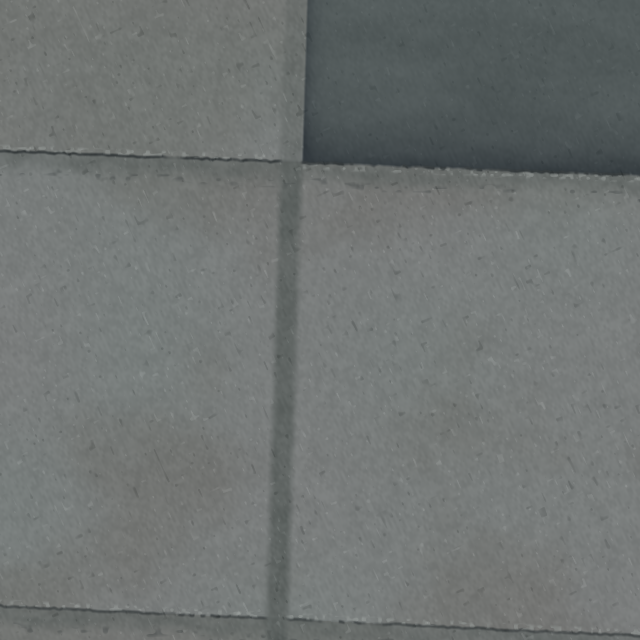
This texture is drawn by a three.js fragment shader. Its source:

```glsl
varying vec2 vUv;

// Layout of the slabs
const float ROW_PITCH = 0.711;
const float ROW_START = 0.053;
const float SLOPE_LOW = 0.047;
const float SLOPE_HIGH = 0.035;
const float JOINT_X = 0.432;
const float JOINT_LEAN = 0.031;
const float JOINT_HALF = 0.0165;
const float CRACK_HALF = 0.0022;
const float BAND_DEPTH = 0.026;

// Wear
const float GRAIN = 0.038;
const float MOTTLE = 0.034;
const float TINT = 0.012;

const vec3 SLAB_WARM = vec3(0.447, 0.457, 0.447);
const vec3 SLAB_COOL = vec3(0.472, 0.489, 0.485);
const vec3 JOINT_COLOR = vec3(0.365, 0.386, 0.378);
const vec3 CRACK_COLOR = vec3(0.20, 0.22, 0.225);
const vec3 DARK_SLAB = vec3(0.328, 0.360, 0.360);
const vec3 DARK_EDGE = vec3(0.185, 0.212, 0.230);
const vec3 CHIP_COLOR = vec3(0.58, 0.60, 0.59);

float hash(vec2 p) {
  vec3 q = fract(vec3(p.xyx) * 0.1031);
  q += dot(q, q.yzx + 33.33);
  return fract((q.x + q.y) * q.z);
}

float noise(vec2 p) {
  vec2 i = floor(p);
  vec2 f = fract(p);
  f = f * f * (3.0 - 2.0 * f);
  return mix(mix(hash(i), hash(i + vec2(1.0, 0.0)), f.x),
             mix(hash(i + vec2(0.0, 1.0)), hash(i + vec2(1.0, 1.0)), f.x), f.y);
}

float fbm(vec2 p) {
  float sum = 0.0;
  float amp = 0.5;
  for (int i = 0; i < 4; i++) {
    sum += amp * noise(p);
    p = p * 2.03 + 17.3;
    amp *= 0.5;
  }
  return sum / 0.9375;
}

float band(float d, float halfWidth, float blur) {
  return 1.0 - smoothstep(halfWidth - blur, halfWidth + blur, abs(d));
}

void main() {
  vec2 uv = vUv;

  // Slab coordinates: signed distances from the nearest row line and the joint
  float slope = mix(SLOPE_LOW, SLOPE_HIGH, uv.y);
  float rowPos = (uv.y - ROW_START + slope * uv.x) / ROW_PITCH;
  float line = floor(rowPos + 0.5);
  float rowDist = (rowPos - line) * ROW_PITCH;
  float ragged = rowDist + (noise(vec2(uv.x * 130.0, line * 9.0)) - 0.5) * 0.0025;
  float jointDist = uv.x - JOINT_X - JOINT_LEAN * uv.y;
  float rightSide = smoothstep(-0.003, 0.003, jointDist);
  float upper = step(0.5, line);

  // Slab surface with broad colour drift
  float drift = fbm(uv * 4.0 + floor(rowPos) * 7.0);
  vec3 color = mix(SLAB_WARM, SLAB_COOL, smoothstep(0.36, 0.66, drift));
  float blush = noise(uv * 4.5 + 31.0) - 0.5;
  color += TINT * blush * vec3(1.0, -0.5, -0.1);

  // Sunken band under each row line, with an uneven lower edge
  float depth = BAND_DEPTH + 0.010 * (noise(vec2(uv.x * 18.0, line)) - 0.5);
  float sunken = smoothstep(-depth - 0.014, -depth + 0.014, rowDist)
               * (1.0 - smoothstep(-0.004, 0.003, ragged));
  float bandWear = 0.55 + 0.5 * noise(uv * vec2(35.0, 70.0));
  color = mix(color, JOINT_COLOR, 0.72 * sunken * bandWear);

  // Upright joint, paler beside the dark slab
  float above = smoothstep(-0.015, 0.015, rowPos - 1.0);
  float joint = band(jointDist, JOINT_HALF, 0.0075);
  float jointWear = 0.78 + 0.4 * noise(uv * vec2(45.0, 22.0));
  color = mix(color, JOINT_COLOR, joint * jointWear * mix(0.95, 0.45, above));

  // Dark slab, deeper in tone along its left and lower edges
  float darkX = jointDist - JOINT_HALF - 0.001;
  float darkMask = smoothstep(-0.0025, 0.0025, darkX)
                 * smoothstep(-0.003, 0.003, ragged) * upper;
  float shade = 0.85 * exp(-max(rowDist, 0.0) / 0.055)
              + 0.60 * exp(-max(darkX, 0.0) / 0.014);
  vec3 dark = mix(DARK_SLAB, DARK_EDGE, clamp(shade, 0.0, 1.0));
  dark += 0.06 * (fbm(uv * vec2(5.0, 18.0)) - 0.5);
  color = mix(color, dark, darkMask);

  // Broken crack, interrupted where it meets the joint
  float runs = smoothstep(0.25, 0.65, noise(vec2(uv.x * 22.0, line * 5.0 + 2.0)));
  float bits = noise(vec2(uv.x * 120.0, line * 3.0 + 6.0));
  float offJoint = 1.0 - 0.9 * band(jointDist, JOINT_HALF, 0.006);
  float crackWear = mix(smoothstep(0.35, 0.85, bits), 0.9, runs) * mix(0.75, 1.0, upper);
  float crack = band(ragged, CRACK_HALF, 0.0022) * crackWear * offJoint;
  color = mix(color, CRACK_COLOR, crack);

  // Pale chips along the crack and broken crumbs along the band's lower lip
  float chip = smoothstep(0.50, 0.80, noise(uv * vec2(160.0, 190.0)));
  float chipOffset = mix(0.0055, -0.006, rightSide * upper);
  color = mix(color, CHIP_COLOR, 0.55 * chip * offJoint * band(rowDist - chipOffset, 0.004, 0.003));
  float lip = band(rowDist + depth + 0.005, 0.005, 0.004);
  float crumbs = smoothstep(0.60, 0.85, noise(uv * vec2(85.0, 150.0) + 8.0));
  color = mix(color, CRACK_COLOR, 0.30 * lip * crumbs);

  // Slanted grain, soft mottling and sparse faint pits
  vec2 g = vec2(uv.x + 0.45 * uv.y, uv.y - 0.45 * uv.x);
  float calm = mix(1.0, 0.55, darkMask);
  color += calm * GRAIN * (noise(g * vec2(230.0, 140.0)) - 0.5);
  color += calm * MOTTLE * (fbm(g * 48.0) - 0.5);
  float pit = smoothstep(0.84, 1.0, noise(g * vec2(120.0, 85.0) + 41.0));
  float fleck = smoothstep(0.85, 1.0, noise(g * vec2(150.0, 95.0) + 73.0));
  color += calm * (0.05 * fleck - 0.06 * pit);

  gl_FragColor = vec4(clamp(color, 0.0, 1.0), 1.0);
}
```
